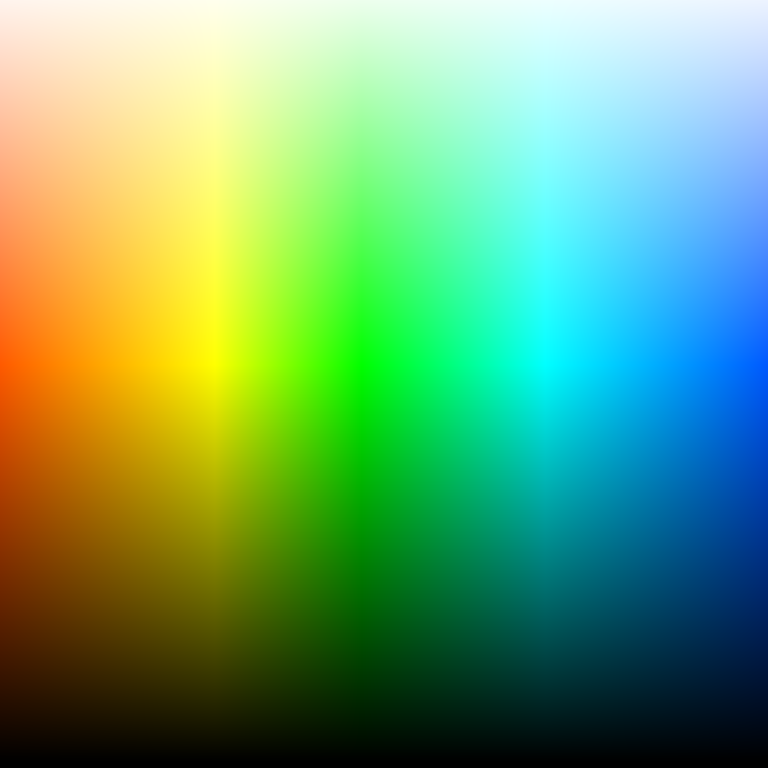
Reproduce this background procedurally as a three.js fragment shader.

```glsl
// Draws a spectrum from orange to blue, fading to white above and black below.
varying vec2 vUv;

// Fully saturated colour for a hue counted in sixths of the colour wheel.
vec3 pureHue(float sextant) {
  return clamp(abs(mod(sextant + vec3(0.0, 4.0, 2.0), 6.0) - 3.0) - 1.0, 0.0, 1.0);
}

// Linear progress of x from start to end, held within 0 and 1.
float ramp(float start, float end, float x) {
  return clamp((x - start) / (end - start), 0.0, 1.0);
}

void main() {
  // Hue: orange, yellow, green, cyan, blue, with unevenly spaced stops
  float sextant = 0.35
    + 0.65 * ramp(0.0, 0.28, vUv.x)
    + ramp(0.28, 0.471, vUv.x)
    + ramp(0.471, 0.71, vUv.x)
    + 0.65 * ramp(0.71, 1.0, vUv.x);
  vec3 spectrum = pureHue(sextant);

  // Lightness: tint above the pure row, shade below it
  float tint = 0.93 * ramp(0.525, 1.0, vUv.y);
  float shade = ramp(0.008, 0.525, vUv.y);
  vec3 color = mix(spectrum, vec3(1.0), tint) * shade;

  gl_FragColor = vec4(color, 1.0);
}
```
